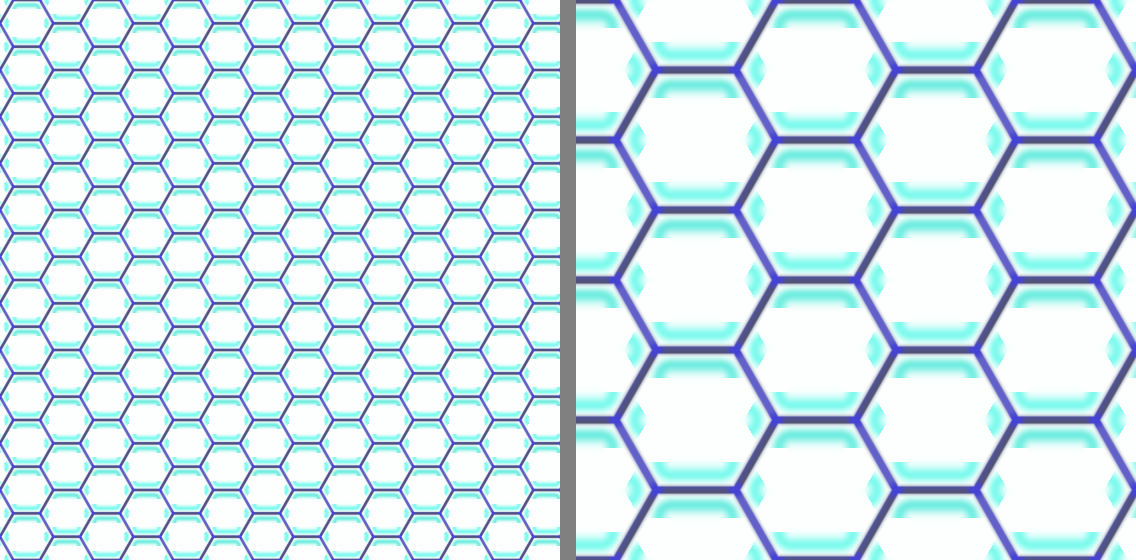
Left, the full canvas; right, a detail of the centre.
Give the GLSL for this pattern, as a Shadertoy shader.

```glsl
// Seamless honeycomb of slate and violet lines with a soft cyan glow inside each cell

const float SQRT3 = 1.7320508;

// Offset from the nearest cell centre; cells are one unit high with flat tops
vec2 hexCell(vec2 p) {
    vec2 period = vec2(SQRT3, 1.0);
    p -= vec2(1.0 / SQRT3, 0.5);
    vec2 a = mod(p + 0.5 * period, period) - 0.5 * period;
    vec2 b = mod(p, period) - 0.5 * period;
    return dot(a, a) < dot(b, b) ? a : b;
}

// Exact signed distance to a flat-topped hexagon of given inradius
float sdHexagon(vec2 p, float inradius) {
    vec2 n = vec2(-0.5 * SQRT3, 0.5);
    // mirror the slanted side onto the top
    p = abs(p);
    p -= 2.0 * min(dot(vec2(-0.5, 0.5 * SQRT3), p), 0.0) * vec2(-0.5, 0.5 * SQRT3);
    n = p.yx;
    float along = inradius / SQRT3;
    vec2 d = vec2(n.y - clamp(n.y, -along, along), n.x - inradius);
    return length(d) * sign(d.y);
}

void mainImage(out vec4 fragColor, in vec2 fragCoord) {
    // 7 column pairs across, 12 cells down
    vec2 p = fragCoord / iResolution.xy * vec2(7.0 * SQRT3, 12.0);
    float pixel = 12.0 / iResolution.y;
    vec2 q = hexCell(p);
    vec2 m = abs(q);

    // Distances to the cell border and to its nearest corner
    float slant = 0.5 * SQRT3 * m.x + 0.5 * m.y;
    float edge = 0.5 - max(m.y, slant);
    float corner = min(length(m - vec2(1.0 / SQRT3, 0.0)),
                       length(m - vec2(0.5 / SQRT3, 0.5)));

    // Rounded glow, softer towards the centre, a little deeper along the top
    float ring = sdHexagon(q, 0.3) - 0.095;
    float spread = ring < 0.0 ? 0.043 : 0.034;
    float glow = exp(-ring * ring / (2.0 * spread * spread));
    vec3 cyan = vec3(0.50, 0.98, 0.93) - 0.05 * smoothstep(0.1, 0.4, q.y);
    vec3 color = mix(vec3(0.99, 1.0, 0.995), cyan, glow);

    // Falling sides are violet, the others slate with a bluer upper flank
    float falling = step(m.y, slant) * step(0.0, q.x * q.y);
    float flank = smoothstep(-0.03, 0.03, -edge * sign(q.y));
    vec3 slate = mix(vec3(0.32, 0.32, 0.44), vec3(0.31, 0.32, 0.60), flank);
    vec3 ink = mix(slate, vec3(0.38, 0.38, 0.79), falling);
    ink = mix(ink, vec3(0.27, 0.26, 0.83), 1.0 - smoothstep(0.02, 0.085, corner));

    // Grey fringe, then the line itself
    float fringe = 1.0 - smoothstep(0.022, 0.055, edge);
    color = mix(color, vec3(0.70, 0.72, 0.78), 0.75 * fringe);
    float soft = max(0.009, 0.6 * pixel);
    color = mix(color, ink, 1.0 - smoothstep(0.026 - soft, 0.026 + soft, edge));

    fragColor = vec4(color, 1.0);
}
```
